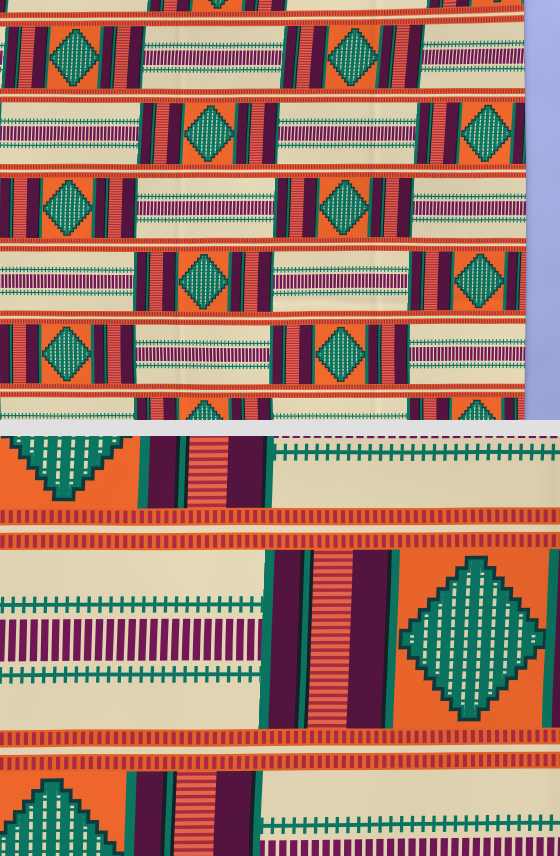
Top, the full canvas; bottom, a detail of the centre.
Reproduce this pattern procedurally as a Shadertoy shader.

```glsl
// Printed cotton cloth: offset rows of stepped diamonds between striped bars and pale
// ticked panels, split by hatched borders, on a lavender sheet. Each part is a clipped
// span or tick pattern in folded cell coordinates; layered sines bend and shade the cloth.

const float CANVAS_HEIGHT = 576.0;  // design units per canvas height
const float ROW_PITCH = 102.2;
const float BLOCK_LEFT = -97.0;
const float BLOCK_RIGHT = 95.0;

const vec3 CREAM   = vec3(0.88, 0.83, 0.70);
const vec3 ORANGE  = vec3(0.93, 0.40, 0.17);
const vec3 CORAL   = vec3(0.90, 0.40, 0.29);
const vec3 CRIMSON = vec3(0.66, 0.17, 0.25);
const vec3 PURPLE  = vec3(0.33, 0.08, 0.25);
const vec3 PLUM    = vec3(0.45, 0.09, 0.34);
const vec3 TEAL    = vec3(0.04, 0.46, 0.38);
const vec3 DARK    = vec3(0.10, 0.12, 0.15);
const vec3 SHEET   = vec3(0.64, 0.67, 0.88);

float fill(float d, float aa) { return clamp(0.5 - d / aa, 0.0, 1.0); }

float span(float x, float a, float b, float aa) {
    return fill(abs(x - 0.5 * (a + b)) - 0.5 * (b - a), aa);
}

float ticks(float x, float pitch, float width, float aa) {
    return fill(abs(mod(x, pitch) - 0.5 * pitch) - 0.5 * width, aa);
}

float hash(vec2 p) { return fract(sin(dot(p, vec2(41.3, 289.1))) * 4375.5); }

float waves(vec2 p) {
    float sum = 0.0, gain = 0.5;
    for (int i = 0; i < 4; i++) {
        sum += gain * sin(p.x + 1.7 * sin(p.y)) * cos(0.8 * p.y);
        p = mat2(1.5, 1.1, -1.1, 1.5) * p + 2.3;
        gain *= 0.5;
    }
    return sum;
}

// Union of ever narrower, ever taller boxes
float steppedDiamond(vec2 p) {
    p = abs(p);
    float d = 1e3;
    for (int i = 0; i < 8; i++) {
        float k = float(i);
        d = min(d, max(p.x - 34.0 + 4.1 * k, p.y - 4.8 * (k + 1.0)));
    }
    return d;
}

// Pale panel: plum ticks between two barbed teal lines
vec3 panel(vec2 p, float aa) {
    float barb = abs(abs(p.y) - 16.2);
    float line = max(fill(barb - 0.9, aa), fill(barb - 3.8, aa) * ticks(p.x, 4.9, 1.5, aa));
    vec3 col = mix(CREAM, TEAL, line);
    return mix(col, PLUM, span(p.y, -9.5, 9.8, aa) * ticks(p.x, 4.9, 3.3, aa));
}

// Upright bars: x runs from 0 to 62
vec3 bars(float x, float y, float aa) {
    vec3 weft = mix(CORAL, CRIMSON, ticks(y, 3.5, 1.6, aa));
    vec3 col = mix(TEAL, PURPLE, max(span(x, 4.5, 17.0, aa), span(x, 40.0, 57.0, aa)));
    col = mix(col, weft, span(x, 22.5, 40.5, aa));
    float seam = max(span(x, 16.5, 18.3, aa), span(x, 21.0, 22.6, aa));
    return mix(col, DARK, max(seam, span(x, 56.5, 58.3, aa)));
}

// Orange square with the dashed stepped diamond
vec3 medallion(vec2 p, float aa) {
    float d = steppedDiamond(p);
    vec3 col = mix(ORANGE, DARK * vec3(0.6, 1.9, 1.6), fill(d, aa));
    col = mix(col, TEAL, fill(d + 1.7, aa));
    float dash = ticks(p.x, 6.2, 1.7, aa) * ticks(p.y, 4.8, 3.5, aa);
    return mix(col, CREAM, dash * fill(d + 3.0, aa));
}

// Two hatched bands around a pale line; d is the distance from its middle
vec3 border(float x, float d, float aa) {
    float hatch = ticks(x, 3.7, 1.9, aa) * span(d, 2.8, 8.6, aa);
    return mix(CREAM, mix(ORANGE * 0.95, CRIMSON, hatch), fill(1.7 - d, aa));
}

vec3 cloth(vec2 p, float aa) {
    // Gentle sag of the rows and drift of the columns
    p += 1.5 * vec2(waves(p.yx / 95.0), waves(p / 110.0));
    float y = p.y - 27.0 - 3.0 * sin((p.y - 27.0) / 130.0);
    y += 13.0 * pow(p.x / 720.0, 2.0) * exp(-max(p.y, 0.0) / 40.0);
    float row = floor(y / ROW_PITCH);
    y -= (row + 0.5) * ROW_PITCH;

    float period = 383.0 - 0.015 * p.y;
    float middle = 91.0 + 17.0 * pow(1.0 - p.y / 420.0, 2.0);
    float x = p.x - middle - 0.5 * period * mod(row, 2.0) - BLOCK_LEFT;
    float column = floor(x / period);
    x = mod(x, period) + BLOCK_LEFT;

    vec3 col = panel(vec2(x, y), aa);
    vec3 block = bars(x < 0.0 ? x - BLOCK_LEFT : x - 33.5, y, aa);
    block = mix(block, medallion(vec2(x, y), aa), span(x, -35.0, 33.5, aa));
    col = mix(col, block, span(x, BLOCK_LEFT, BLOCK_RIGHT, aa));
    col *= 0.97 + 0.05 * hash(vec2(row, column));
    float seam = 0.5 * ROW_PITCH - abs(y);
    return mix(col, border(p.x, seam, aa), fill(seam - 9.6, aa));
}

float crease(float d, float width) { return d / width * exp(-d * d / (width * width)); }

void mainImage(out vec4 fragColor, in vec2 fragCoord) {
    float aa = CANVAS_HEIGHT / iResolution.y;
    vec2 p = fragCoord * aa;
    p.y = CANVAS_HEIGHT - p.y;

    // Fold marks and soft rumples
    float bend = 3.0 * waves(p.yx / 70.0);
    float light = 1.0 + 0.035 * waves(p / 60.0);
    light += 0.07 * (crease(p.x - 247.0 + bend, 5.0) + crease(p.x - 515.0 - bend, 6.0));
    light += 0.08 * crease(p.y - 412.0 - 2.0 * bend, 7.0) * smoothstep(200.0, 480.0, p.x);
    vec3 col = cloth(p, aa) * light;

    // Sheet beyond the cloth edge, with a thin shadow
    float edge = p.x - 720.0 - 1.5 * sin(p.y / 110.0 - 1.3);
    vec3 sheet = SHEET * (1.04 - 0.09 * p.y / CANVAS_HEIGHT + 0.03 * waves(p / 38.0));
    sheet *= 1.0 - 0.22 * exp(-max(edge, 0.0) / 3.0);
    fragColor = vec4(mix(sheet, col, fill(edge, aa)), 1.0);
}
```
